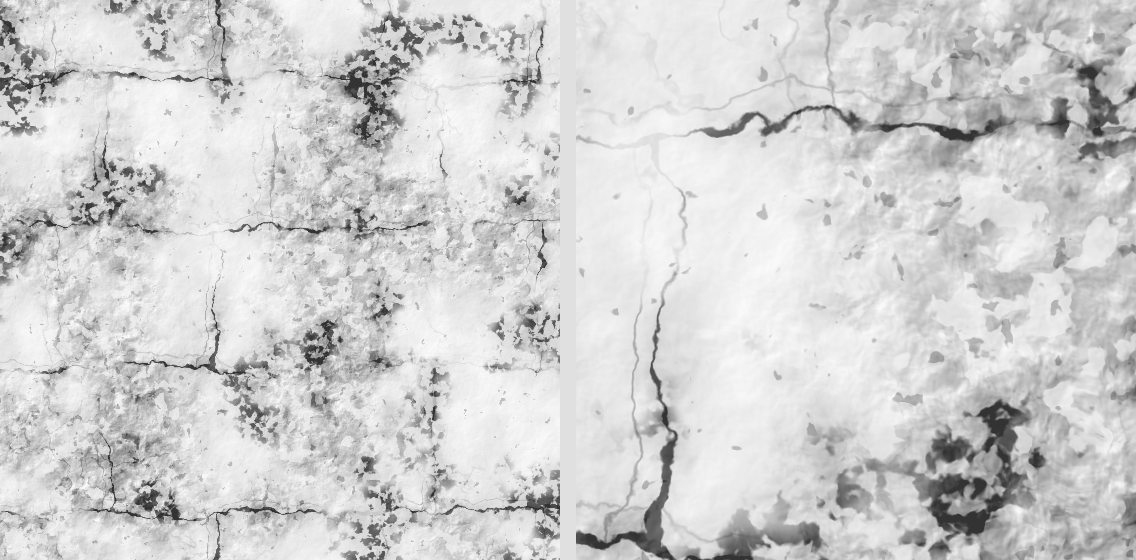
Left: the whole. Right: its middle third, enlarged.
This texture map is drawn by a WebGL 2 fragment shader. Its source:

```glsl
#version 300 es
precision highp float;
// Weathered whitewashed block wall: cracked joints, grey grime, flaking paint and dark pits.

#define BLOCK vec2(0.29, 0.257)   // half block width and course height
#define ORIGIN vec2(0.2, 0.085)   // first joint crossing
#define COURSE_SHIFT 0.19         // sideways offset of odd courses
#define WANDER 0.06               // how far joints stray from straight
#define PAINT 0.962               // tone of clean paint
#define MOTTLE 0.055              // soft clouding of the paint
#define GRIME 0.215               // darkness of full grime
#define RELIEF 1.5                // strength of the raking light
#define PIT_DEPTH 0.5             // darkness of pits
#define CRACK_DEPTH 0.5           // darkness of joint cracks

uniform vec2 u_resolution;
out vec4 fragColor;

// Integer hash of a lattice point, 0 to 1
float hash(vec2 cell) {
    uvec2 k = uvec2(ivec2(cell)) * uvec2(1597u, 3571u);
    uint n = (k.x ^ (k.y << 7)) * 747796405u + 2891336u;
    n = ((n >> 15) ^ n) * 277803737u;
    n = ((n >> 13) ^ n) * 196613u;
    return float((n >> 8) & 65535u) / 65535.0;
}

float noise(vec2 p) {
    vec2 cell = floor(p), f = fract(p);
    f = f * f * (3.0 - 2.0 * f);
    float low = mix(hash(cell), hash(cell + vec2(1, 0)), f.x);
    float high = mix(hash(cell + vec2(0, 1)), hash(cell + vec2(1, 1)), f.x);
    return mix(low, high, f.y);
}

// Rotated octaves, normalised around 0.5
float fbm(vec2 p, int octaves) {
    float sum = 0.0, total = 0.0, amp = 0.5;
    for (int i = 0; i < octaves; i++) {
        sum += amp * noise(p);
        total += amp;
        amp *= 0.53;
        p = mat2(1.6, 1.2, -1.2, 1.6) * p + 17.3;
    }
    return sum / total;
}

vec2 warp(vec2 p) {
    return vec2(fbm(p, 5), fbm(p + 41.7, 5)) - 0.5;
}

float line(float d, float halfWidth) {
    return 1.0 - smoothstep(halfWidth, halfWidth + 0.0022, abs(d));
}

// Signed distances to the nearest upright and level joint; z is upright strength
vec3 joints(vec2 p) {
    vec2 g = (p - ORIGIN) / BLOCK;
    float odd = mod(floor(g.y), 2.0);
    g.x -= odd * COURSE_SHIFT / BLOCK.x;
    vec2 nearest = floor(g + 0.5);
    float minor = mod(nearest.x, 2.0);
    return vec3((g - nearest) * BLOCK, mix(1.0, 0.35, minor));
}

void main() {
    vec2 p = gl_FragCoord.xy / u_resolution.y;
    vec2 q = p + 0.04 * warp(p * 14.0 + 3.0);
    vec2 fine = p + 0.012 * warp(p * 45.0 + 7.0);

    // Joint cracks: a broken jagged line with a fainter parallel edge
    vec3 joint = joints(p + WANDER * warp(p * 9.0) + 0.022 * warp(p * 42.0 + 29.0));
    float broken = smoothstep(0.43, 0.6, fbm(p * 11.0 + 61.0, 4));
    float width = 0.0032 * smoothstep(0.42, 0.8, fbm(p * 45.0 + 9.0, 3));
    float upright = joint.z * max(line(joint.x, width), 0.45 * line(joint.x + 0.021, 0.0));
    float level = max(line(joint.y, width), 0.25 * line(joint.y - 0.016, 0.0));
    float crack = max(upright, level) * mix(0.12, 1.0, broken);
    float halo = max(joint.z * exp(-abs(joint.x) / 0.02), exp(-abs(joint.y) / 0.02));

    // Grime gathers in broad patches and along the joints
    float patches = fbm(q * 5.0 + 23.0, 6) + 0.11 * halo;
    float stain = smoothstep(0.42, 0.76, patches);
    float grain = smoothstep(0.33, 0.67, fbm(fine * 52.0 + 5.0, 4));
    float clouds = smoothstep(0.25, 0.75, fbm(q * vec2(18.0, 13.0) + 77.0, 5));
    float tone = PAINT - MOTTLE * clouds - GRIME * stain * (0.35 + 0.75 * grain);

    // Raking light on the rough plaster
    vec2 rough = fine * 34.0 + 31.0;
    float slope = fbm(rough, 5) - fbm(rough + vec2(0.06, -0.06), 5);
    tone += RELIEF * slope * (0.15 + 0.85 * stain);

    // Thin curled edges of flaked paint, and bare white flakes
    float contour = abs(fbm(q * 8.5 + 53.0, 6) - 0.54);
    float lifted = smoothstep(0.48, 0.64, fbm(p * 10.0 + 13.0, 3));
    tone -= 0.17 * lifted * (0.3 + 0.7 * stain) * (1.0 - smoothstep(0.002, 0.014, contour));
    float flakes = smoothstep(0.6, 0.65, fbm(fine * 42.0 + 87.0, 4));
    tone = mix(tone, 0.95, 0.7 * flakes * smoothstep(0.1, 0.6, stain));

    // Dark pits in clusters of small grains, with a few stray specks
    float cluster = smoothstep(0.56, 0.73, fbm(p * 7.5 + 101.0, 4) + 0.09 * halo);
    float pitNoise = fbm(fine * 95.0 + 19.0, 3);
    float pits = cluster * smoothstep(0.47, 0.64, pitNoise);
    float specks = 0.4 * smoothstep(0.77, 0.85, pitNoise + 0.08 * stain);
    tone -= 0.07 * cluster + PIT_DEPTH * max(pits, specks);

    tone -= CRACK_DEPTH * crack + 0.05 * halo * broken;
    fragColor = vec4(vec3(clamp(tone, 0.2, 0.975)), 1.0);
}
```
